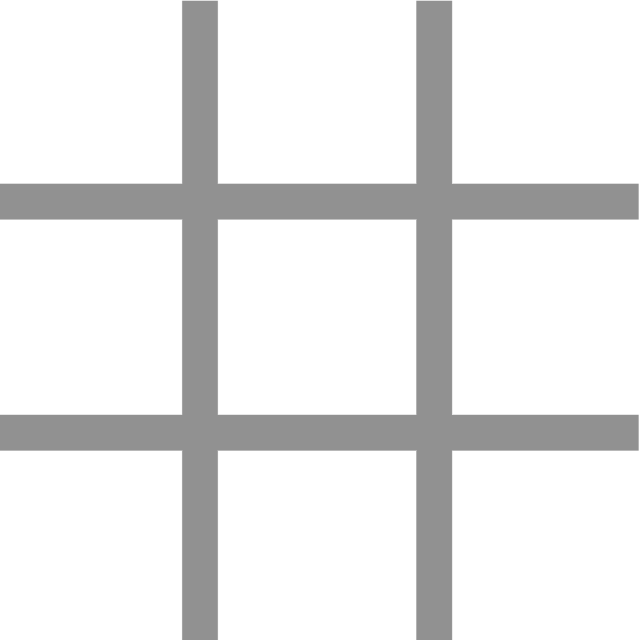
Reproduce this pattern procedurally as a WebGL 2 fragment shader.

```glsl
#version 300 es
precision highp float;

uniform vec2 u_resolution;
out vec4 fragColor;

// Coverage of a signed distance, blended over a soft edge
vec2 coverage(vec2 dist, vec2 edge) {
    return clamp(0.5 - dist / edge, 0.0, 1.0);
}

// Distance to the nearest repeated centre line on each axis
vec2 lineDistance(vec2 p, vec2 firstLine, vec2 spacing) {
    return abs(fract((p - firstLine) / spacing + 0.5) - 0.5) * spacing;
}

void main() {
    vec2 uv = gl_FragCoord.xy / u_resolution;
    vec2 edge = max(1.0 / u_resolution, vec2(0.002));

    // x holds the upright bars, y the level bars
    vec2 dist = lineDistance(uv, vec2(0.3125, 0.3238), vec2(0.3659, 0.3611));
    vec2 bars = coverage(dist - 0.028, edge);

    // Bars stop just short of the top and right borders
    vec2 ends = coverage(uv - vec2(0.998, 0.9988), edge);
    float grid = max(bars.x * ends.y, bars.y * ends.x);

    vec3 paper = vec3(1.0);
    vec3 barGray = vec3(0.568);
    fragColor = vec4(mix(paper, barGray, grid), 1.0);
}
```
